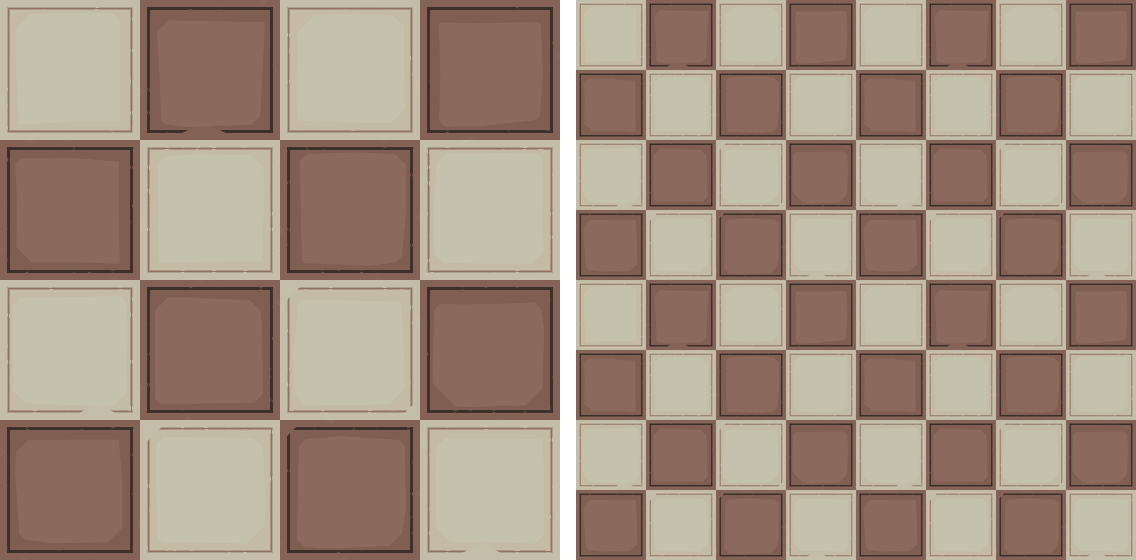
Left, the tile; right, the same tile 2 across and 2 down.
A WebGL 1 fragment shader for this pattern:

```glsl
precision highp float;
// A four by four checkerboard of pale and brown tiles, each with a thin inset
// frame and an irregular raised face. Hashes per tile shape the face and chip
// the frame; wrapped gradient noise nicks the lines, so the sheet tiles.

uniform vec2 u_resolution;

const float TILES = 4.0;
const float FRAME_INSET = 0.061;       // fractions of one tile
const float FRAME_WIDTH_PALE = 0.014;
const float FRAME_WIDTH_BROWN = 0.021;
const float FACE_INSET = 0.095;
const float FACE_SPREAD_PALE = 0.05;
const float FACE_SPREAD_BROWN = 0.075;
const float SIDE_CHIP_CHANCE = 0.11;
const float CORNER_CHIP_CHANCE = 0.07;
const float SPECK_CHANCE = 0.65;
const float NICK_PERIOD = 72.0;
const float NICK_DEPTH = 0.004;

const vec3 PALE_FACE = vec3(0.768, 0.762, 0.678);
const vec3 PALE_BAND = vec3(0.770, 0.732, 0.648);
const vec3 PALE_RIM = vec3(0.768, 0.742, 0.662);
const vec3 PALE_FRAME = vec3(0.560, 0.455, 0.390);
const vec3 BROWN_FACE = vec3(0.544, 0.411, 0.361);
const vec3 BROWN_BAND = vec3(0.502, 0.371, 0.324);
const vec3 BROWN_RIM = vec3(0.518, 0.384, 0.335);
const vec3 BROWN_FRAME = vec3(0.240, 0.190, 0.170);

float hash(vec2 cell, float salt) {
  vec3 p = fract(vec3(cell.xyx + salt * 7.31) * vec3(0.1031, 0.1030, 0.0973));
  p += dot(p, p.yzx + 33.33);
  return fract((p.x + p.y) * p.z);
}

float cornerGradient(vec2 lattice, vec2 offset, float period) {
  float angle = 6.28318 * hash(mod(lattice, period), 3.0);
  return dot(vec2(cos(angle), sin(angle)), offset);
}

// Gradient noise that wraps every "period" units.
float wrappedNoise(vec2 p, float period) {
  vec2 i = floor(p), f = fract(p), e = vec2(1.0, 0.0);
  vec2 u = f * f * f * (f * (f * 6.0 - 15.0) + 10.0);
  float low = mix(cornerGradient(i, f, period), cornerGradient(i + e, f - e, period), u.x);
  float high = mix(cornerGradient(i + e.yx, f - e.yx, period),
                   cornerGradient(i + 1.0, f - 1.0, period), u.x);
  return mix(low, high, u.y);
}

// Positive inside a triangle that stands on the side d = 0.
float tent(vec2 q, float centre, float halfBase, float height) {
  float slope = height / halfBase;
  return (height - slope * abs(q.x - centre) - q.y) / sqrt(1.0 + slope * slope);
}

// Inset of the face along one side: two straight runs meeting at a bend.
float faceInset(float t, vec2 cell, float salt, float spread) {
  float start = spread * hash(cell, salt);
  float end = spread * hash(cell, salt + 1.0);
  float middle = 0.5 * (start + end) + spread * (hash(cell, salt + 2.0) - 0.7) * 0.7;
  float bend = mix(0.3, 0.7, hash(cell, salt + 3.0));
  float run = t < bend ? mix(start, middle, t / bend)
                       : mix(middle, end, (t - bend) / (1.0 - bend));
  return FACE_INSET + max(run, -0.01);
}

void main() {
  vec2 uv = gl_FragCoord.xy / u_resolution;
  float pixel = TILES / min(u_resolution.x, u_resolution.y);
  vec2 cell = mod(floor(uv * TILES), TILES);
  vec2 local = fract(uv * TILES);
  bool brown = mod(cell.x + cell.y, 2.0) < 0.5;
  float spread = brown ? FACE_SPREAD_BROWN : FACE_SPREAD_PALE;

  // Turn the tile a quarter at a time; q.x runs along a side, q.y inward.
  float face = 1.0, chip = -1.0, speck = -1.0, edge = 1.0;
  vec2 q = local;
  for (int side = 0; side < 4; side++) {
    float salt = 11.0 + 17.0 * float(side);
    float diagonal = (q.x + q.y) * 0.7071;
    edge = min(edge, q.y);

    face = min(face, q.y - faceInset(q.x, cell, salt, spread));
    face = min(face, diagonal - 0.7071 * mix(0.25, 0.36, hash(cell, salt + 4.0)));

    if (hash(cell, salt + 5.0) < SIDE_CHIP_CHANCE) {
      float centre = mix(0.25, 0.75, hash(cell, salt + 6.0));
      float halfBase = mix(0.2, 0.34, hash(cell, salt + 7.0));
      chip = max(chip, tent(q, centre, halfBase, 0.127));
    }
    if (hash(cell, salt + 8.0) < CORNER_CHIP_CHANCE) {
      chip = max(chip, 0.7071 * mix(0.16, 0.22, hash(cell, salt + 9.0)) - diagonal);
    }
    if (hash(cell, salt + 10.0) < SPECK_CHANCE) {
      float centre = mix(0.12, 0.88, hash(cell, salt + 11.0));
      speck = max(speck, tent(q, centre, 0.04, mix(0.02, 0.04, hash(cell, salt + 12.0))));
    }
    q = vec2(q.y, 1.0 - q.x);
  }

  // Frame line, thinned here and there by small nicks.
  float nick = smoothstep(0.2, 0.5, wrappedNoise(uv * NICK_PERIOD, NICK_PERIOD));
  float halfWidth = 0.5 * (brown ? FRAME_WIDTH_BROWN : FRAME_WIDTH_PALE) - NICK_DEPTH * nick;
  float frame = halfWidth - abs(edge - FRAME_INSET);

  // Layers from the rim up to the face.
  vec4 cover = smoothstep(-0.5 * pixel, 0.5 * pixel, vec4(face, chip, speck, frame));
  float inside = smoothstep(-0.5 * pixel, 0.5 * pixel, edge - FRAME_INSET);
  vec3 faceColor = brown ? BROWN_FACE : PALE_FACE;
  vec3 rimColor = brown ? BROWN_RIM : PALE_RIM;
  vec3 color = mix(rimColor, brown ? BROWN_BAND : PALE_BAND, inside);
  color = mix(color, faceColor, 0.6 * cover.z);
  color = mix(color, brown ? BROWN_FRAME : PALE_FRAME, cover.w);
  color = mix(color, rimColor, cover.y);
  color = mix(color, faceColor, cover.x);
  gl_FragColor = vec4(color, 1.0);
}
```
